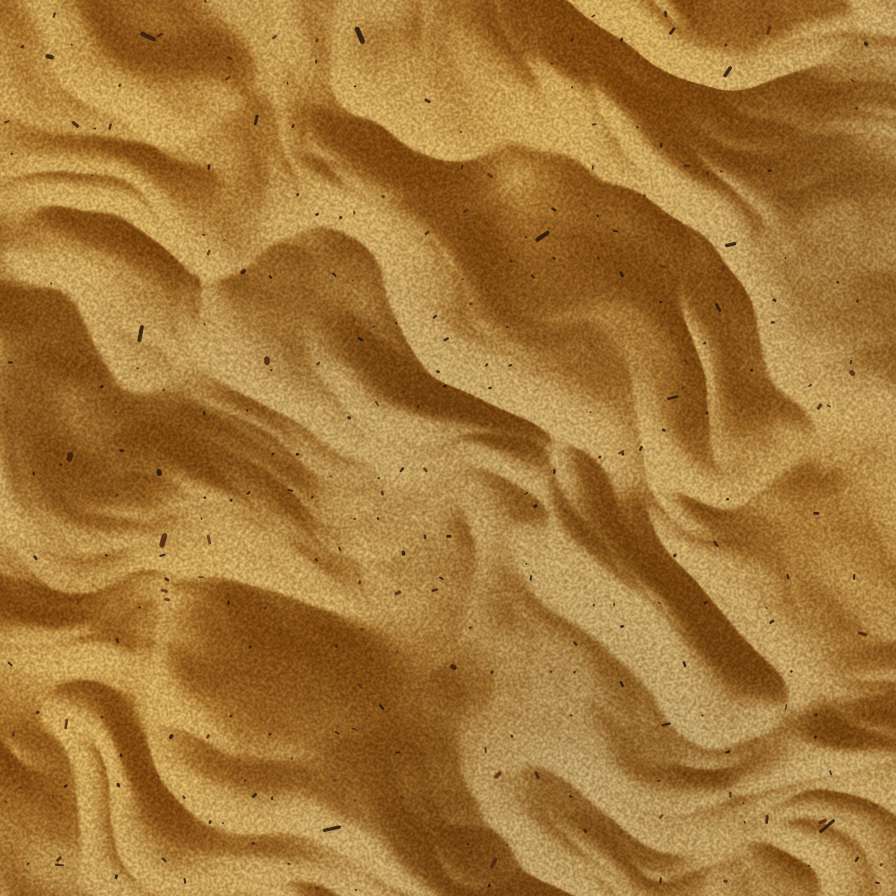
Write a Shadertoy shader that draws this texture.

```glsl
// Wind-rippled golden sand in low raking light, with fine grain and scattered bits of debris.

vec2 hash2(vec2 cell) {
    vec3 h = fract(cell.xyx * vec3(0.1031, 0.1030, 0.0973));
    h += dot(h, h.yzx + 33.33);
    return fract((h.xx + h.yz) * h.zy);
}

float cornerSlope(vec2 cell, vec2 offset) {
    float angle = 6.2832 * hash2(cell).x;
    return dot(vec2(cos(angle), sin(angle)), offset);
}

// Gradient noise, roughly -0.7 to 0.7
float gradientNoise(vec2 p) {
    vec2 i = floor(p), f = p - i;
    vec2 u = f * f * f * (f * (f * 6.0 - 15.0) + 10.0);
    vec2 e = vec2(1, 0);
    return mix(mix(cornerSlope(i, f), cornerSlope(i + e, f - e), u.x),
               mix(cornerSlope(i + e.yx, f - e.yx), cornerSlope(i + 1.0, f - 1.0), u.x), u.y);
}

// Crest where the noise crosses zero: steep near the top, easing into the hollows
float ridge(vec2 q, float softness) {
    float n = gradientNoise(q);
    return -pow(n * n + softness, 0.4);
}

// Ridges falling from upper left to lower right, broken up by smaller ones
float duneHeight(vec2 p) {
    vec2 warp = vec2(gradientNoise(p * 4.0 + 3.7), gradientNoise(p * 4.0 + 41.3));
    vec2 wobble = vec2(gradientNoise(p * 13.0 + 11.0), gradientNoise(p * 13.0 + 77.0));
    vec2 q = vec2(dot(p, vec2(0.8, -0.6)), dot(p, vec2(0.6, 0.8))) + 0.15 * warp + 0.018 * wobble;
    float patches = smoothstep(-0.3, 0.4, gradientNoise(p * 3.5 + 31.0));
    float height = ridge(q * vec2(2.5, 5.0) + 17.0, 0.0004);
    height += (0.12 + 0.3 * patches) * ridge(q * vec2(5.5, 9.0) + 63.0, 0.0015);
    height += 0.09 * (1.0 - patches) * ridge(q * vec2(10.0, 17.0) + 29.0, 0.006);
    return height + 0.012 * gradientNoise(p * 30.0 + 5.0);
}

// Coverage of dark dots and short slivers, one at most per grid cell
float debris(vec2 p, float grid, float share, float pixel) {
    vec2 cell = floor(p * grid);
    vec2 pick = hash2(cell + grid * 7.0), place = hash2(cell + grid * 3.0 + 90.0);
    vec2 d = p - (cell + 0.25 + 0.5 * place) / grid;
    float angle = 6.2832 * pick.y;
    vec2 axis = vec2(cos(angle), sin(angle));
    float halfLength = (0.01 + 0.09 * place.y * place.y) / grid;
    d -= axis * clamp(dot(d, axis), -halfLength, halfLength);
    float radius = (0.001 + 0.017 / grid) * (0.55 + 0.6 * place.x);
    return step(pick.x, share) * (1.0 - smoothstep(radius - pixel, radius + pixel, length(d)));
}

void mainImage(out vec4 fragColor, in vec2 fragCoord) {
    vec2 p = fragCoord / iResolution.y;
    float pixel = 0.7 / iResolution.y;

    // Light from the upper right: slopes facing it turn pale
    vec2 lightStep = 0.0018 * normalize(vec2(0.5, 0.85));
    float facing = (duneHeight(p - lightStep) - duneHeight(p + lightStep)) / 0.0036;
    float relief = 0.22 * facing + 2.2 * (duneHeight(p) + 0.4) + 0.08;
    float tone = 0.5 + 0.5 * relief / sqrt(1.0 + relief * relief);

    // Sand grain, turned off the axes
    vec2 g = mat2(0.8, 0.6, -0.6, 0.8) * p;
    float grain = gradientNoise(g * 290.0) + 0.5 * gradientNoise(g * 160.0 + 8.0);
    tone = clamp(tone + 0.17 * grain, 0.0, 1.0);

    vec3 shade = vec3(0.45, 0.25, 0.045);
    vec3 body = vec3(0.62, 0.425, 0.17);
    vec3 lit = vec3(0.80, 0.665, 0.395);
    vec3 color = mix(mix(shade, body, min(tone * 2.0, 1.0)), lit, max(tone * 2.0 - 1.0, 0.0));
    color *= 1.0 + 0.17 * grain;

    // Slow drift between golden and greyer sand
    float drift = gradientNoise(p * 2.6 + 20.0) + 0.5 * (p.y - p.x);
    color *= 1.0 + drift * vec3(0.07, 0.04, -0.1);

    // Twigs, chips and specks
    for (int i = 0; i < 3; i++) {
        float grid = 9.0 * exp2(float(i) * 1.1);
        float redness = hash2(floor(p * grid) + 55.0).x;
        vec3 chip = mix(vec3(0.13, 0.07, 0.03), vec3(0.42, 0.17, 0.06), redness * redness);
        color = mix(color, chip, 0.85 * debris(p, grid, 0.13, pixel));
    }

    fragColor = vec4(color, 1.0);
}
```
